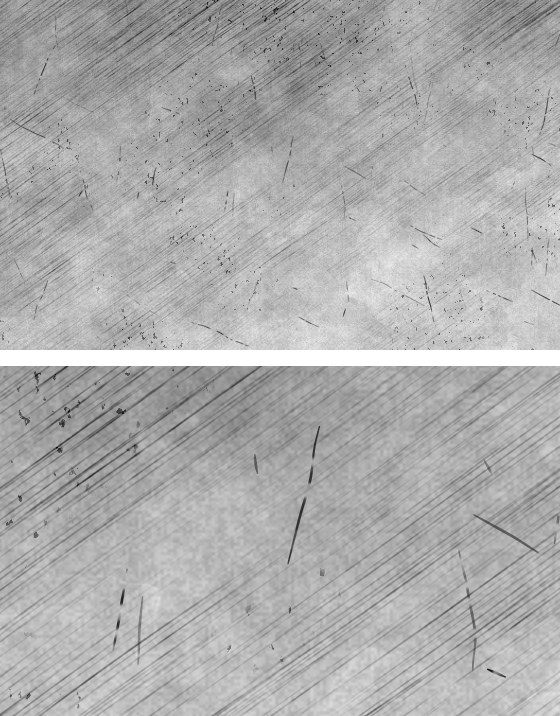
Top: the whole. Bottom: its middle third, enlarged.
Write a WebGL 2 fragment shader that draws this texture.

```glsl
#version 300 es
precision highp float;
// Worn grey metal sheet: a soft diagonal light gradient with cloudy stains,
// flaked layers and grain from value noise, covered by fine brushed lines
// (jittered rows in rotated space) and looped random scratches and spots.

uniform vec2 u_resolution;
out vec4 fragColor;

const float BRUSH_ANGLE = 0.62;
const int SCRATCHES = 72;
const int SPOTS = 14;

float hash(vec2 p) {
  return fract(sin(dot(p, vec2(127.1, 311.7))) * 43758.5453);
}

mat2 rotation(float a) {
  float c = cos(a), s = sin(a);
  return mat2(c, -s, s, c);
}

float noise(vec2 p) {
  vec2 i = floor(p), f = fract(p);
  f = f * f * (3.0 - 2.0 * f);
  float low = mix(hash(i), hash(i + vec2(1, 0)), f.x);
  float high = mix(hash(i + vec2(0, 1)), hash(i + vec2(1, 1)), f.x);
  return mix(low, high, f.y);
}

float fbm(vec2 p) {
  float sum = 0.0, amp = 0.516;
  for (int i = 0; i < 5; i++) {
    sum += amp * noise(p);
    p = rotation(0.7) * p * 2.03 + 17.3;
    amp *= 0.5;
  }
  return sum;
}

// Antialiased coverage of a stroke; thin strokes fade instead of vanishing
float stroke(float d, float halfWidth, float px) {
  float w = max(halfWidth, 0.5 * px);
  return clamp((w - d) / px + 0.5, 0.0, 1.0) * halfWidth / w;
}

// Rows of broken parallel lines running along q.x
float brushLines(vec2 q, float rows, float halfWidth, float seed, float px) {
  float y = q.y * rows + 0.8 * noise(vec2(q.x * 4.0, q.y * 9.0 + seed));
  float row = floor(y);
  float center = 0.25 + 0.5 * hash(vec2(row, seed));
  float d = abs(y - row - center) / rows;
  float along = q.x * mix(4.0, 14.0, hash(vec2(seed, row))) + row * 3.7;
  float broken = smoothstep(0.35, 0.85, noise(vec2(along, row + seed)));
  float rough = 0.55 + 0.9 * noise(vec2(q.x * 90.0, row + seed));
  return stroke(d, halfWidth, px) * broken * rough;
}

// One tapered, slightly bent and interrupted scratch
float scratch(vec2 p, float id, float aspect, float px) {
  vec2 start = vec2(hash(vec2(id, 1.3)) * aspect, 0.04 + 0.96 * hash(vec2(id, 2.7)));
  float pick = hash(vec2(id, 3.1));
  float spread = hash(vec2(id, 4.9)) - 0.5;
  float angle = pick < 0.7 ? 1.57 + 0.85 * spread : -0.45 + 0.3 * spread;
  float size = hash(vec2(id, 5.3));
  float len = 0.015 + 0.17 * size * size;
  vec2 q = rotation(angle) * (p - start);
  float t = clamp(q.x / len, 0.0, 1.0);
  q.y += 0.007 * (noise(vec2(q.x * 25.0, id)) - 0.5);
  float d = length(vec2(q.x - t * len, q.y));
  float taper = 0.5 + 0.5 * sin(3.14 * t);
  float gaps = smoothstep(0.1, 0.55, noise(vec2(q.x * 130.0, id * 7.0)));
  float depth = mix(0.25, 1.0, hash(vec2(id, 6.1)));
  return stroke(d, 0.0013 * taper, px) * gaps * depth;
}

// Round faint stain with a darker rim
float spot(vec2 p, float id, float aspect) {
  vec2 center = vec2(hash(vec2(id, 11.0)) * aspect, hash(vec2(id, 12.0)));
  float r = mix(0.006, 0.02, hash(vec2(id, 13.0)));
  float d = length(p - center) / r + 0.5 * (noise(p * 120.0) - 0.5);
  float rim = smoothstep(0.35, 0.0, abs(d - 0.85));
  return 0.5 * smoothstep(1.1, 0.8, d) + 0.5 * rim;
}

void main() {
  float px = 1.0 / u_resolution.y;
  float aspect = u_resolution.x * px;
  vec2 p = gl_FragCoord.xy * px;
  vec2 uv = vec2(p.x / aspect, p.y);
  vec2 q = rotation(BRUSH_ANGLE) * p;

  // Broad light: dark upper corners, bright lower right, pale left patch
  float slope = 0.6 * (uv.x - 0.5) - 0.8 * (uv.y - 0.5);
  float corner = smoothstep(0.35, 0.0, length((uv - 1.0) * vec2(1.3, 1.0)));
  float pale = exp(-14.0 * dot(uv - vec2(0.14, 0.64), uv - vec2(0.14, 0.64)));
  float tone = 0.698 + 0.17 * slope - 0.1 * corner + 0.05 * pale;

  // Clouds, stains drawn out along the brushing, and flaked layers
  vec2 warped = p + 0.12 * vec2(fbm(p * 4.0), fbm(p * 4.0 + 31.0));
  float cloud = fbm(warped * 4.2 + 5.0);
  float smear = fbm(q * vec2(1.8, 6.5) + 40.0);
  float flake = fbm(warped * 3.2 + 71.0);
  float mottle = fbm(warped * 17.0 + 23.0);
  tone += 0.2 * (cloud - 0.5) + 0.12 * (smear - 0.5) + 0.12 * (mottle - 0.5);
  tone += 0.03 * (smoothstep(0.52, 0.535, flake) - 0.5);
  tone += 0.03 * smoothstep(0.008, 0.0, abs(flake - 0.535)) * noise(p * 24.0);

  // Fine mottling and grain
  tone += 0.11 * (fbm(p * 70.0) - 0.5) + 0.1 * (noise(p * 330.0) - 0.5);

  // Brushed lines, strongest in the dark upper areas
  float worn = smoothstep(0.25, 0.8, 0.88 - 0.7 * smear - 0.4 * slope + 0.3 * corner - 0.2 * pale);
  worn *= 0.55 + 0.9 * noise(q * vec2(7.0, 16.0));
  float lines = 0.75 * brushLines(q, 83.0, 0.0009, 3.0, px)
              + 0.65 * brushLines(q, 127.0, 0.0008, 19.0, px)
              + 0.5 * brushLines(q, 171.0, 0.0007, 47.0, px);
  tone -= 0.42 * lines * worn;

  // Pitting, spots and scratches
  float pits = smoothstep(0.7, 0.76, fbm(p * vec2(125.0, 85.0) + 90.0)) * smoothstep(0.52, 0.66, fbm(p * 6.0 + 12.0));
  tone -= 0.35 * pits;
  for (int i = 0; i < SPOTS; i++) tone -= 0.05 * spot(p, float(i), aspect);
  float marks = 0.0;
  for (int i = 0; i < SCRATCHES; i++) marks = max(marks, scratch(p, float(i), aspect, px));
  tone = mix(tone, 0.08, marks);

  fragColor = vec4(vec3(clamp(tone, 0.0, 1.0)), 1.0);
}
```
